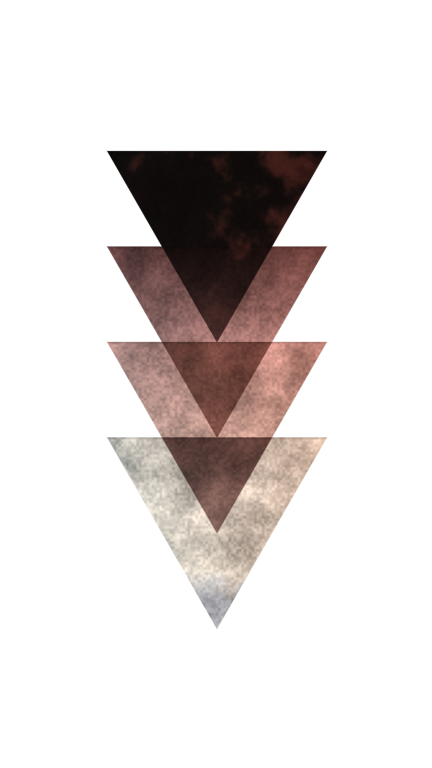
Reproduce this background procedurally as a Shadertoy shader.

```glsl
const vec2 SIZE = vec2(0.1432, 0.2495);   // half width and height of a triangle
const float FIRST_TOP = 0.8034;
const float STEP = 0.1243;
const int COUNT = 4;

// Colours from the top to the bottom of each visible part
const vec3 SOLO_TOP[COUNT] = vec3[](
    vec3(0.06, 0.045, 0.04), vec3(0.36, 0.22, 0.21),
    vec3(0.70, 0.51, 0.48), vec3(0.76, 0.70, 0.65));
const vec3 SOLO_LOW[COUNT] = vec3[](
    vec3(0.07, 0.05, 0.045), vec3(0.65, 0.47, 0.45),
    vec3(0.77, 0.61, 0.56), vec3(0.85, 0.81, 0.75));
const vec3 OVERLAP_TOP[COUNT] = vec3[](
    vec3(0.0), vec3(0.08, 0.05, 0.045),
    vec3(0.40, 0.24, 0.21), vec3(0.36, 0.24, 0.22));
const vec3 OVERLAP_LOW[COUNT] = vec3[](
    vec3(0.0), vec3(0.26, 0.16, 0.15),
    vec3(0.47, 0.30, 0.26), vec3(0.48, 0.37, 0.34));
const vec3 SLATE = vec3(0.63, 0.63, 0.65);
const vec3 RUST = vec3(0.17, 0.06, 0.05);

float hash(vec2 p) {
    vec3 q = fract(vec3(p.xyx) * 0.1031);
    q += dot(q, q.yzx + 33.33);
    return fract((q.x + q.y) * q.z);
}

float valueNoise(vec2 p) {
    vec2 cell = floor(p);
    vec2 f = fract(p);
    f = f * f * (3.0 - 2.0 * f);
    float low = mix(hash(cell), hash(cell + vec2(1, 0)), f.x);
    float high = mix(hash(cell + vec2(0, 1)), hash(cell + vec2(1, 1)), f.x);
    return mix(low, high, f.y);
}

float fbm(vec2 p) {
    float sum = 0.0;
    float weight = 0.5;
    for (int i = 0; i < 5; i++) {
        sum += weight * valueNoise(p);
        p = mat2(1.6, 1.2, -1.2, 1.6) * p + 17.3;
        weight *= 0.55;
    }
    return sum / 1.06;
}

// Distance to a triangle pointing down; p starts at the middle of its top edge
float triangleDistance(vec2 p, vec2 size) {
    float side = (abs(p.x) * size.y - p.y * size.x - size.x * size.y) / length(size);
    return max(p.y, side);
}

float coverage(float distance, float blur) {
    return smoothstep(blur, -blur, distance);
}

// Worn surface: cloudy stains, fine grain and a warmer right side
vec3 weather(vec3 base, float stain, float grain, float across) {
    vec3 warm = vec3(0.07, -0.01, -0.05) * across;
    vec3 worn = base * (1.0 + warm + 0.75 * (stain - 0.5) + 0.22 * (grain - 0.5));
    float darkness = 1.0 - smoothstep(0.05, 0.25, base.r);
    return worn + RUST * darkness * smoothstep(0.48, 0.8, stain + 0.12 * across);
}

void mainImage(out vec4 fragColor, in vec2 fragCoord) {
    vec2 p = fragCoord / iResolution.y;
    p.x -= 0.5 * iResolution.x / iResolution.y + 0.0013;
    float blur = 0.8 / iResolution.y;

    float stain = fbm(p * 28.0 + 5.0);
    float grain = valueNoise(p * 300.0);
    float across = clamp(p.x / SIZE.x, -1.0, 1.0);
    vec3 color = vec3(1.0);
    float previous = 0.0;

    for (int i = 0; i < COUNT; i++) {
        vec2 local = p - vec2(0.0, FIRST_TOP - STEP * float(i));
        float depth = clamp(-local.y / SIZE.y, 0.0, 1.0);
        float halfDepth = min(2.0 * depth, 1.0);
        float inside = coverage(triangleDistance(local, SIZE), blur);

        // The last triangle shows its full depth and a cool tip
        bool last = i == COUNT - 1;
        vec3 solo = mix(SOLO_TOP[i], SOLO_LOW[i], last ? depth : halfDepth);
        if (last) solo = mix(solo, SLATE, smoothstep(0.72, 0.88, depth + 0.25 * (stain - 0.5)));

        // Shared area with the triangle above
        vec3 shared_ = mix(OVERLAP_TOP[i], OVERLAP_LOW[i], halfDepth);
        vec3 base = mix(solo, shared_, previous);

        // Thin dark rim along the top edge
        base *= 1.0 - 0.16 * smoothstep(0.004, 0.0, -local.y);
        vec3 surface = weather(base, stain, grain, across);
        color = mix(color, surface, inside);
        previous = inside;
    }
    fragColor = vec4(clamp(color, 0.0, 1.0), 1.0);
}
```
